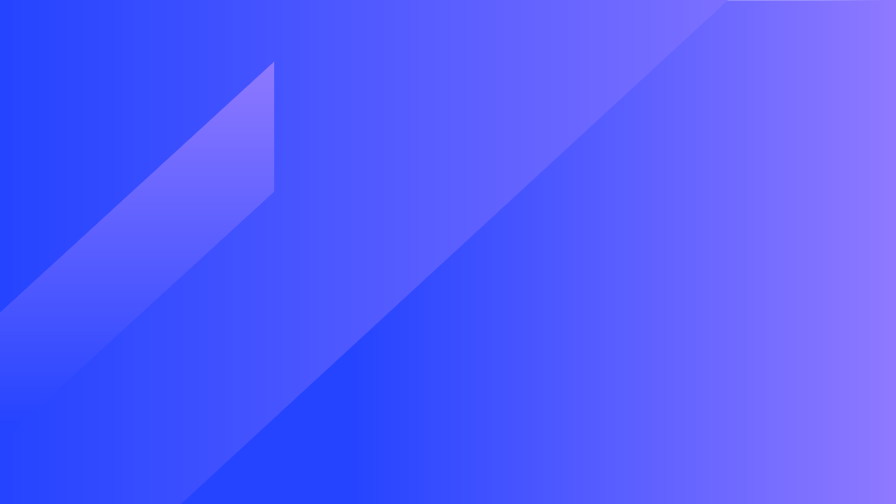
This background is drawn by a Shadertoy shader. Its source:

```glsl
// Flat diagonal panels in blue to violet: a backdrop shading left to right,
// a lower right panel with its own ramp, and a slanted ribbon at the left.
// Each panel is a set of half planes, antialiased and filled by a linear ramp.

// Blue to violet ramp shared by all panels
vec3 ramp(float t) {
    return mix(vec3(0.145, 0.265, 1.0), vec3(0.56, 0.475, 1.0), clamp(t, 0.0, 1.0));
}

// Coverage of the half plane where the signed distance is positive
float cover(float dist) {
    return clamp(dist * iResolution.y + 0.5, 0.0, 1.0);
}

// Signed distance above the line y = height + slope * x
float above(vec2 p, float height, float slope) {
    return (p.y - height - slope * p.x) / sqrt(1.0 + slope * slope);
}

void mainImage(out vec4 fragColor, in vec2 fragCoord) {
    vec2 uv = fragCoord / iResolution.xy;
    // Height units on a 16:9 layout
    vec2 p = uv * vec2(16.0 / 9.0, 1.0);

    // Backdrop
    vec3 color = ramp(uv.x);

    // Lower right panel, with a faint pale rim along the top
    vec3 panel = ramp((uv.x - 0.39) / 0.61);
    float rim = cover(p.y - 0.998) * (1.0 - smoothstep(0.9, 1.0, uv.x));
    panel = mix(panel, vec3(0.75, 0.72, 1.0), 0.4 * rim);
    color = mix(color, panel, cover(-above(p, -0.3306, 0.921)));

    // Slanted ribbon, cut vertically at its right end
    float ribbon = min(above(p, 0.122, 0.915), -above(p, 0.38, 0.915));
    ribbon = min(ribbon, 0.544 - p.x);
    color = mix(color, ramp((p.y - 0.155) / 0.722), cover(ribbon));

    fragColor = vec4(color, 1.0);
}
```
